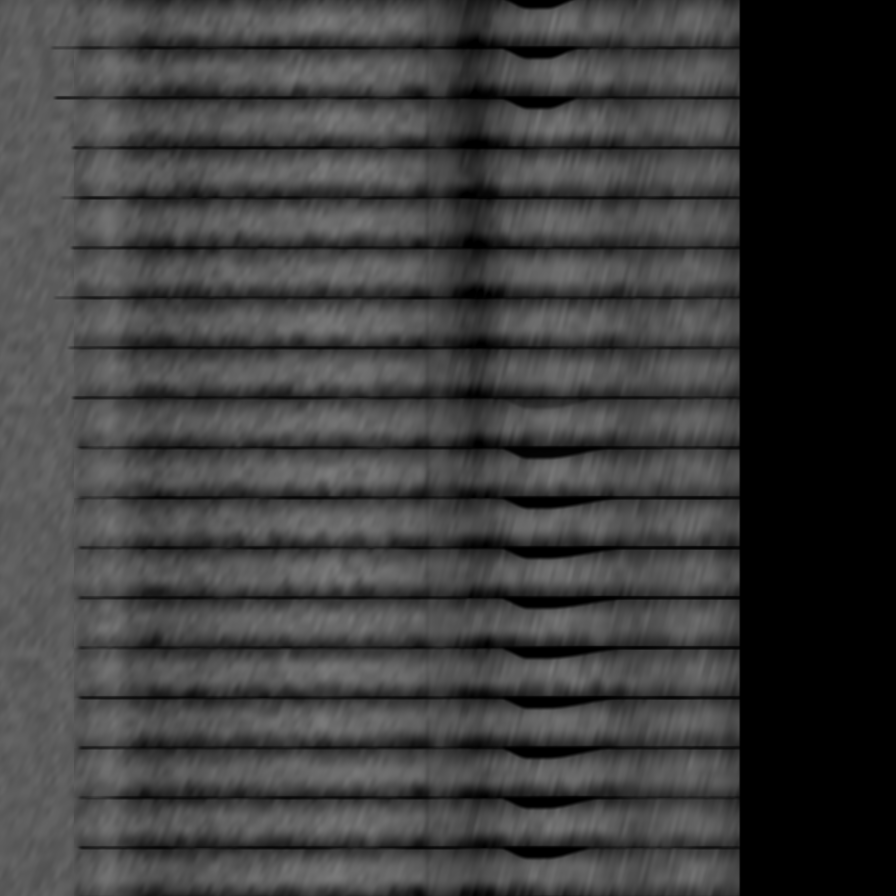
Reproduce this texture procedurally as a three.js fragment shader.

```glsl
// Grey grainy strip of eighteen stacked soft bands with dark seams, beside a black margin
varying vec2 vUv;

const float ROW_HEIGHT = 0.0558;
const float ROW_OFFSET = 0.0024;
const float STRIP_END = 0.8255;

float hash(vec2 p) {
  return fract(sin(dot(p, vec2(127.1, 311.7))) * 43758.5453);
}

float noise(vec2 p) {
  vec2 i = floor(p);
  vec2 f = fract(p);
  f = f * f * (3.0 - 2.0 * f);
  float low = mix(hash(i), hash(i + vec2(1.0, 0.0)), f.x);
  float high = mix(hash(i + vec2(0.0, 1.0)), hash(i + vec2(1.0, 1.0)), f.x);
  return mix(low, high, f.y);
}

float bell(float x, float center, float width) {
  float d = (x - center) / width;
  return exp(-d * d);
}

// Brightness of each column before the bands are applied
float columnTone(float x, float y) {
  float tone = 0.325 + 0.035 * (1.0 - smoothstep(0.075, 0.09, x));
  tone += 0.08 * bell(x, 0.122, 0.018);
  tone -= 0.035 * bell(x, 0.18, 0.04);
  tone += 0.05 * bell(x, 0.37, 0.07);
  tone += 0.03 * bell(x, 0.62, 0.04);
  tone -= 0.03 * bell(x, 0.705, 0.025);
  tone += 0.03 * bell(x, 0.77, 0.02);
  tone -= 0.05 * smoothstep(0.79, 0.826, x);
  tone -= mix(0.17, 0.05, smoothstep(0.2, 0.7, y)) * bell(x, 0.527, 0.032);
  return tone - 0.035 * bell(x, 0.477, 0.003);
}

// Soft rise and fall of light inside one band
float bandLight(float f) {
  float rise = smoothstep(-0.15, 0.45, f) * (1.0 - smoothstep(0.58, 1.03, f));
  return mix(0.4, 1.13, rise);
}

// Fine mottling, leaning into upright streaks towards the right
float grain(vec2 p, float x) {
  float blotch = noise(p * vec2(75.0, 70.0)) - 0.5;
  float fine = noise(vec2(p.x + p.y * 0.35, p.y) * vec2(170.0, 85.0)) - 0.5;
  float streak = noise(vec2(p.x + p.y * 0.25, p.y) * vec2(210.0, 45.0)) - 0.5;
  return 0.055 * blotch + 0.07 * mix(fine, streak, smoothstep(0.4, 0.55, x));
}

// Thin broken line along a seam
float seamLine(float d, float x, float id) {
  float start = 0.085 - 0.04 * hash(vec2(id, 3.0)) * (1.0 - smoothstep(6.0, 9.0, id));
  float wear = noise(vec2(x * 28.0, id * 5.3));
  float line = 1.0 - smoothstep(0.01, 0.055, abs(d));
  return line * smoothstep(start, start + 0.008, x) * mix(0.2, 0.75, wear);
}

// Black wedge hanging from a seam, flat on top and tapering to the right
float wedge(float d, float x, float id) {
  float present = max(1.0 - smoothstep(2.0, 3.2, id), smoothstep(7.3, 9.3, id));
  float tip = mix(0.65, 0.71, bell(id, 12.0, 4.5));
  float body = smoothstep(0.555, 0.59, x) * (1.0 - smoothstep(0.61, tip, x));
  float thickness = 0.21 * body;
  float shape = smoothstep(-0.06, 0.02, d)
    * (1.0 - smoothstep(thickness - 0.05, thickness + 0.06, d));
  return present * shape * smoothstep(0.0, 0.2, body);
}

void main() {
  float x = vUv.x;
  float y = 1.0 - vUv.y;
  float row = (y + ROW_OFFSET) / ROW_HEIGHT;
  float band = floor(row);
  float f = fract(row);
  float seam = floor(row + 0.5);
  float d = row - seam;

  // Bands fade in from the plain left edge, with ragged lower borders
  float banded = 0.45 * smoothstep(0.078, 0.092, x) + 0.55 * smoothstep(0.125, 0.165, x);
  banded *= 1.0 - 0.3 * smoothstep(0.68, 0.72, x);
  banded *= 1.0 - 0.45 * bell(x, 0.49, 0.014);
  float ragged = (noise(vec2(x * 75.0, band * 4.7)) - 0.5) * 0.16;
  float light = mix(1.0, bandLight(f + ragged * f), banded);

  // Grain restarts at each seam
  vec2 grainPos = vec2(x, y + band * 0.37 * step(0.083, x));
  float tone = columnTone(x, y) * light + grain(grainPos, x) * mix(0.8, 1.1, banded);
  tone += 0.025 * (noise(vec2(x * 60.0, 2.0)) - 0.5) * banded;

  // Shadows gathering above the seams
  float above = smoothstep(-0.36, -0.08, d) * (1.0 - smoothstep(-0.02, 0.04, d));
  tone -= 0.09 * above * bell(x, 0.535, 0.035);
  tone -= 0.08 * above * bell(x, 0.468, 0.009);

  // Seams, wedges and the black margin
  tone *= 1.0 - seamLine(d, x, seam);
  tone *= 1.0 - wedge(d, x, seam);
  float farSeam = smoothstep(8.0, 10.0, seam) * (1.0 - smoothstep(14.0, 16.0, seam));
  tone *= 1.0 - 0.6 * farSeam * smoothstep(0.63, 0.67, x) * (1.0 - smoothstep(0.01, 0.055, abs(d)));
  tone *= 1.0 - smoothstep(STRIP_END - 0.0015, STRIP_END + 0.0015, x);

  gl_FragColor = vec4(vec3(clamp(tone, 0.0, 1.0)), 1.0);
}
```
